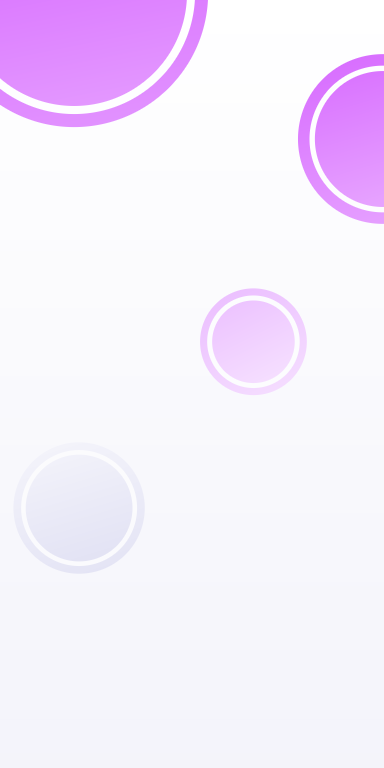
Give the GLSL for this background, as a WebGL 2 fragment shader.

```glsl
#version 300 es
precision highp float;
// Four ringed discs floating over a pale vertical gradient.
// Each disc is a circle distance split into rim, light ring and face,
// tinted by a slanted linear gradient across its diameter.

#define PAGE_TOP vec3(1.0, 1.0, 1.0)
#define PAGE_BOTTOM vec3(0.956, 0.956, 0.982)
#define VIOLET_DEEP vec3(0.848, 0.435, 1.0)
#define VIOLET_SOFT vec3(0.912, 0.670, 1.0)
#define PINK_DEEP vec3(0.925, 0.755, 1.0)
#define PINK_SOFT vec3(0.965, 0.885, 1.0)
#define MIST_LIGHT vec3(0.953, 0.953, 0.982)
#define MIST_DARK vec3(0.882, 0.882, 0.955)
#define RIM_TINT 0.82

uniform vec2 u_resolution;
out vec4 outColor;

// Smooth coverage of a circle, given the distance to its centre
float coverage(float dist, float radius) {
    float pixel = 1.0 / u_resolution.x;
    return clamp(0.5 + (radius - dist) / pixel, 0.0, 1.0);
}

// radii: outer rim, outer and inner edge of the light ring
vec3 paintDisc(vec3 base, vec2 p, vec2 center, vec3 radii,
               vec3 startColor, vec3 endColor, vec2 slope, vec3 ringColor) {
    vec2 q = p - center;
    float dist = length(q);
    float t = clamp(0.5 + 0.5 * dot(q, normalize(slope)) / radii.x, 0.0, 1.0);
    vec3 face = mix(startColor, endColor, t);
    vec3 rim = mix(startColor, endColor, t * RIM_TINT);
    vec3 color = mix(base, rim, coverage(dist, radii.x));
    color = mix(color, ringColor, coverage(dist, radii.y));
    return mix(color, face, coverage(dist, radii.z));
}

void main() {
    // Width spans 0..1; height is measured from the top edge downwards
    vec2 p = gl_FragCoord.xy / u_resolution.x;
    float aspect = u_resolution.y / u_resolution.x;
    p.y -= aspect;
    vec3 page = mix(PAGE_TOP, PAGE_BOTTOM, clamp(-p.y / aspect, 0.0, 1.0));
    vec3 ring = mix(page, vec3(1.0), 0.4);
    vec3 color = page;

    // Large violet disc, cut by the top left corner
    color = paintDisc(color, p, vec2(0.193, 0.018), vec3(0.349, 0.315, 0.294),
                      mix(VIOLET_DEEP, VIOLET_SOFT, -0.25),
                      mix(VIOLET_DEEP, VIOLET_SOFT, 0.75), vec2(0.2, -1.0), ring);
    // Violet disc, cut by the right edge
    color = paintDisc(color, p, vec2(0.997, -0.362), vec3(0.221, 0.191, 0.177),
                      VIOLET_DEEP, VIOLET_SOFT, vec2(0.3, -1.0), ring);
    // Small pink disc
    color = paintDisc(color, p, vec2(0.660, -0.890), vec3(0.139, 0.1205, 0.1075),
                      PINK_DEEP, PINK_SOFT, vec2(0.5, -1.0), ring);
    // Faint grey-blue disc
    color = paintDisc(color, p, vec2(0.206, -1.323), vec3(0.171, 0.151, 0.139),
                      MIST_LIGHT, MIST_DARK, vec2(0.3, -1.0), ring);

    outColor = vec4(color, 1.0);
}
```
